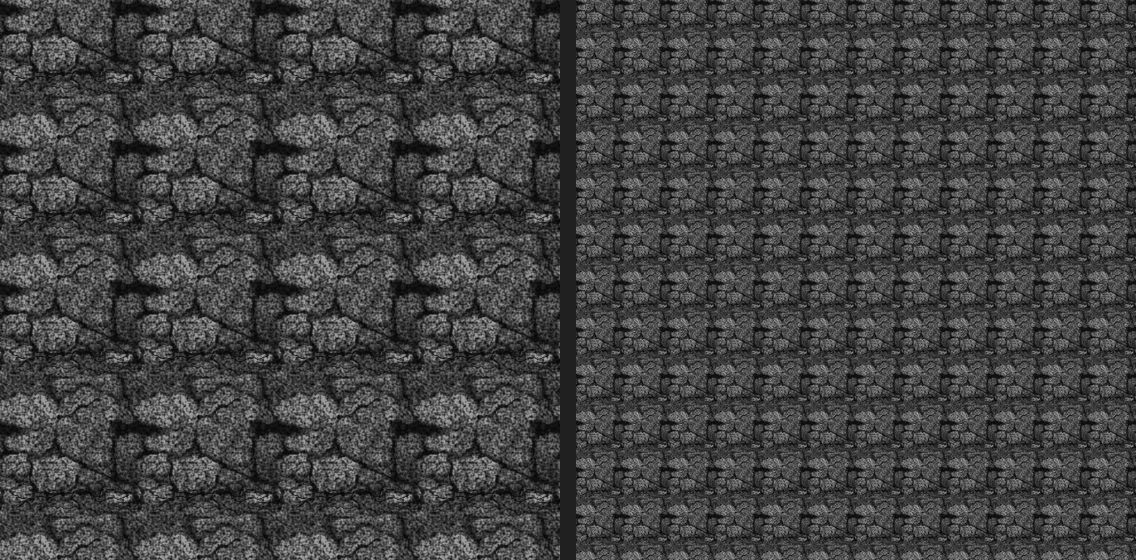
Left: one tile. Right: repeated 3 by 3.
Write a WebGL 2 fragment shader that draws this texture.

```glsl
#version 300 es
precision highp float;
uniform vec2 u_resolution;
out vec4 fragColor;

const float REPEATS = 4.0;
const float RUBBLE_TONE = 0.22;
const float GAP_TONE = 0.05;
const int ROCKS = 12;
const int CRACKS = 11;

// Rocks and hollows: centre, radii in tile units, y down
const vec4 ROCK[ROCKS] = vec4[](
  vec4(0.62, 0.78, 0.25, 0.11), vec4(0.62, 0.04, 0.22, 0.27),
  vec4(0.20, 0.03, 0.22, 0.21), vec4(0.92, 0.27, 0.11, 0.18),
  vec4(0.91, 0.05, 0.10, 0.05), vec4(0.39, 0.38, 0.18, 0.13),
  vec4(0.68, 0.39, 0.12, 0.09), vec4(0.09, 0.32, 0.12, 0.09),
  vec4(0.10, 0.51, 0.13, 0.08), vec4(0.86, 0.56, 0.10, 0.05),
  vec4(0.07, 0.07, 0.09, 0.03), vec4(0.44, 0.64, 0.13, 0.07));
const float TONE[ROCKS] = float[](
  0.28, 0.30, 0.34, 0.22, 0.06, 0.38, 0.26, 0.33, 0.32, 0.37, 0.07, 0.26);

// Crack segments: start, end
const vec4 CRACK[CRACKS] = vec4[](
  vec4(0.42, 0.97, 0.52, 0.93), vec4(0.52, 0.93, 0.72, 0.85),
  vec4(0.86, 0.74, 0.90, 0.85), vec4(0.90, 0.85, 0.98, 0.98),
  vec4(0.42, 0.26, 0.68, 0.34), vec4(0.68, 0.34, 0.82, 0.44),
  vec4(0.25, 0.50, 0.55, 0.53), vec4(0.55, 0.53, 0.80, 0.50),
  vec4(0.21, 0.30, 0.23, 0.50), vec4(0.81, 0.12, 0.83, 0.44),
  vec4(0.30, 0.22, 0.44, 0.20));

float hash(vec2 p, float seed) {
  vec3 q = fract(vec3(p.xy, p.x + seed) * vec3(0.1031, 0.1030, 0.0973));
  q += dot(q, q.yzx + 33.33);
  return fract((q.x + q.y) * q.z);
}

float cornerSlope(vec2 cell, vec2 offset, vec2 period, float seed) {
  float angle = 6.2832 * hash(mod(cell, period), seed);
  return dot(vec2(cos(angle), sin(angle)), offset);
}

// Gradient noise that wraps over the unit tile
float noise(vec2 p, vec2 period, float seed) {
  p *= period;
  vec2 i = floor(p), f = p - i;
  vec2 w = f * f * f * (f * (f * 6.0 - 15.0) + 10.0);
  vec2 e = vec2(1.0, 0.0);
  float low = mix(cornerSlope(i, f, period, seed),
                  cornerSlope(i + e, f - e, period, seed), w.x);
  float high = mix(cornerSlope(i + e.yx, f - e.yx, period, seed),
                   cornerSlope(i + 1.0, f - 1.0, period, seed), w.x);
  return mix(low, high, w.y);
}

float fbm(vec2 p, float period, float seed) {
  float sum = 0.0, gain = 1.0;
  for (int i = 0; i < 4; i++) {
    sum += gain * noise(p, vec2(period), seed + float(i));
    period *= 2.0;
    gain *= 0.6;
  }
  return sum;
}

vec2 wrapDelta(vec2 d) { return d - round(d); }

float segmentDistance(vec2 p, vec4 s) {
  vec2 along = s.zw - s.xy;
  vec2 d = wrapDelta(p - 0.5 * (s.xy + s.zw));
  float t = clamp(dot(d, along) / dot(along, along), -0.5, 0.5);
  return length(d - t * along);
}

// Lay one rounded block over the tone, with a shadowed gap around it
float layRock(float tone, vec2 p, vec4 rock, float rockTone, float gap) {
  vec2 q = wrapDelta(p - rock.xy) / rock.zw;
  vec2 cube = abs(q * q * q);
  float edge = (pow(cube.x + cube.y, 1.0 / 3.0) - 1.0) * min(rock.z, rock.w);
  float lit = rockTone * (1.0 - 0.14 * q.y);
  tone = mix(tone, lit, smoothstep(0.012, -0.012, edge));
  float shadow = exp(-pow(abs(edge) / 0.013, 2.0));
  return mix(tone, GAP_TONE, gap * shadow);
}

float stoneTone(vec2 p) {
  vec2 bend = vec2(fbm(p, 5.0, 1.0), fbm(p, 5.0, 9.0));
  vec2 q = p + 0.045 * bend;
  float gap = clamp(0.55 + 1.1 * noise(p, vec2(6.0), 17.0), 0.1, 1.0);
  float tone = RUBBLE_TONE;
  for (int i = 0; i < ROCKS; i++) tone = layRock(tone, q, ROCK[i], TONE[i], gap);

  // Long cracks of uneven width
  float width = 0.009 + 0.010 * noise(p, vec2(13.0), 23.0);
  for (int i = 0; i < CRACKS; i++) {
    float d = segmentDistance(q, CRACK[i]);
    tone = mix(tone, GAP_TONE, 0.85 * smoothstep(width + 0.008, width - 0.006, d));
  }

  // Fine fissures, densest in the rubble band
  float band = exp(-pow(wrapDelta(p - 0.56).y / 0.15, 2.0));
  float fissure = abs(noise(q, vec2(6.0, 11.0), 31.0));
  tone *= 1.0 - (0.15 + 0.5 * band) * smoothstep(0.09, 0.01, fissure);
  return tone * (1.0 + 0.55 * fbm(p, 8.0, 41.0));
}

void main() {
  vec2 uv = gl_FragCoord.xy / u_resolution;
  vec2 tile = fract(vec2(uv.x, 1.0 - uv.y) * REPEATS);

  // Gritty surface over the large forms
  float grit = noise(tile, vec2(61.0), 53.0) + 0.8 * noise(tile, vec2(37.0), 59.0);
  float grey = 1.12 * stoneTone(tile) * (1.0 + 1.05 * grit);
  fragColor = vec4(vec3(clamp(grey, 0.03, 0.62)), 1.0);
}
```
